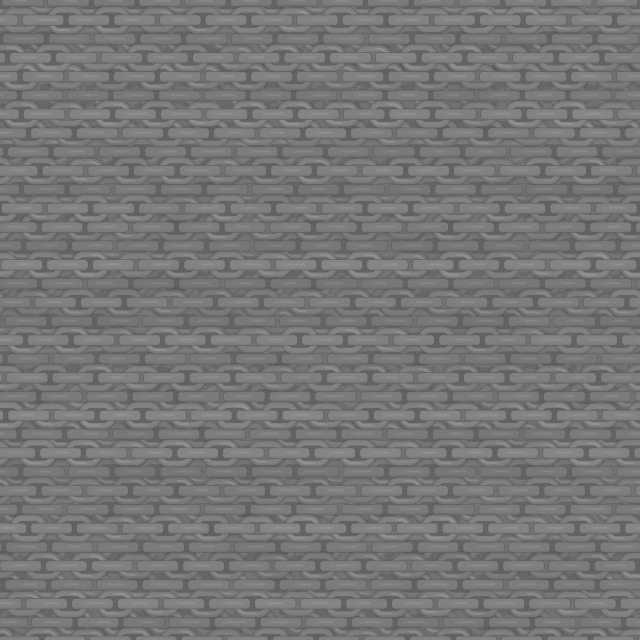
A three.js fragment shader for this pattern:

```glsl
varying vec2 vUv;

const float LINKS = 14.0;   // edge-on links across
const float ROWS = 34.0;    // chains up the canvas
const float SOFT = 0.012;   // edge smoothing, in link lengths
const float LINE = 0.009;   // half width of outlines

float hash(vec2 p) {
  return fract(sin(dot(p, vec2(127.1, 311.7))) * 43758.5453);
}

float noise(vec2 p) {
  vec2 i = floor(p);
  vec2 f = fract(p);
  f = f * f * (3.0 - 2.0 * f);
  return mix(mix(hash(i), hash(i + vec2(1.0, 0.0)), f.x),
             mix(hash(i + vec2(0.0, 1.0)), hash(i + 1.0), f.x), f.y);
}

float roundBox(vec2 p, vec2 halfSize, float radius) {
  vec2 q = abs(p) - halfSize + radius;
  return length(max(q, 0.0)) + min(max(q.x, q.y), 0.0) - radius;
}

float cover(float d) {
  return 1.0 - smoothstep(-SOFT, SOFT, d);
}

// Filled shape with a thin dark rim
float paint(float under, float tone, float d) {
  float rimmed = mix(under, 0.385, 0.8 * cover(d - LINE));
  return mix(rimmed, tone, cover(d + LINE));
}

// Alternating layers, with slips where two front chains meet
float isFront(float row) {
  float slips = floor(row / 23.0) + floor(row / 28.0) + floor(row / 31.0);
  return 1.0 - mod(row + slips, 2.0);
}

// Face-on oval link; every third one is twisted flatter
float drawRing(float under, vec2 p, vec2 id, float tone, float twisted) {
  float rise = mix(0.228, 0.2, twisted);
  float track = roundBox(p, vec2(0.335, rise), 0.2);
  float d = abs(track) - 0.07;
  float shade = tone + 0.025 * (hash(id) - 0.5);
  shade -= 0.028 * cover(0.024 - track);

  // Glints along the tube, lower left and upper right
  float side = dot(p, normalize(vec2(0.6, 1.0)));
  float lower = smoothstep(0.14, 0.17, -side) * step(0.35, hash(id + 3.0));
  float upper = smoothstep(0.18, 0.21, side) * step(0.5, hash(id + 7.0));
  shade += 0.05 * max(lower, upper) * cover(abs(track + 0.012) - 0.022);

  // Dark hollow with a lighter, shallower one when twisted
  float depth = mix(0.385, 0.445, twisted);
  under = mix(under, depth, 0.9 * cover(track));
  return paint(under, shade, d);
}

// Edge-on link with a stepped highlight
float drawBar(float under, vec2 p, vec2 id, float tone) {
  float d = roundBox(p, vec2(0.453, 0.115), 0.08);
  float shade = tone + 0.018 * (hash(id + 11.0) - 0.5);
  shade -= 0.02 * cover(p.y + 0.068);
  vec2 q = p - vec2(0.16 * (hash(id + 5.0) - 0.5), 0.012);
  float reach = mix(0.17, 0.28, hash(id + 9.0));
  shade += 0.018 * cover(roundBox(q, vec2(reach, 0.036), 0.03));
  shade += 0.03 * cover(roundBox(q - vec2(0.03, 0.0), vec2(reach * 0.65, 0.017), 0.016));
  return paint(under, shade, d);
}

float drawChain(float under, vec2 p, float row) {
  float front = isFront(row);
  float x = p.x + 3.0 * hash(vec2(row, 4.0));
  float y = p.y - row * LINKS / ROWS + 0.03;
  float ringId = floor(x + 0.5);
  float barId = floor(x);
  float twisted = 1.0 - step(0.5, mod(ringId, 3.0));
  float tone = mix(0.478, 0.506, front) + 0.022 * (hash(vec2(row, 8.0)) - 0.5);
  vec2 ringPoint = vec2(x - ringId, y);
  vec2 barPoint = vec2(x - barId - 0.5, y);

  // Narrow shadow on the layer below
  float body = roundBox(ringPoint, vec2(0.405, 0.298), 0.24);
  under -= 0.02 * front * cover(body - 0.035);

  float tint = drawRing(under, ringPoint, vec2(ringId, row), tone - 0.008, twisted);
  return drawBar(tint, barPoint, vec2(barId, row), tone);
}

void main() {
  vec2 p = vUv * LINKS;

  // Mottled gaps behind the chains
  float gray = mix(0.405, 0.45, smoothstep(0.42, 0.58, noise(p * vec2(4.0, 10.0))));

  // The two chains that reach this point, rear one first
  float below = floor((p.y + 0.03) * ROWS / LINKS);
  float rear = below + step(isFront(below + 1.0), isFront(below) - 0.5);
  gray = drawChain(gray, p, rear);
  gray = drawChain(gray, p, 2.0 * below + 1.0 - rear);

  // Faint uneven wear
  gray += 0.014 * (noise(p * vec2(0.8, 2.0)) - 0.5);
  gl_FragColor = vec4(vec3(gray), 1.0);
}
```
